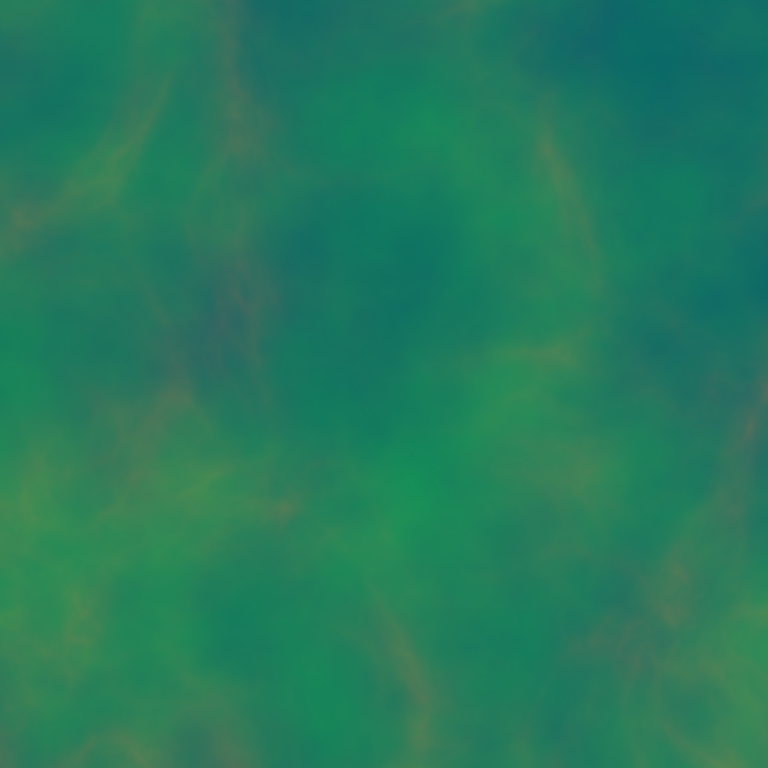
Reproduce this texture procedurally as a Shadertoy shader.

```glsl
// Soft green and teal nebula haze crossed by faint warm filaments.

#define CLOUD_SCALE   2.8    // cloud cells across the canvas
#define FILAMENT_SCALE 2.6   // filament cells across the canvas
#define WARP          0.10   // bending of the filaments
#define FALLOFF       3.3    // how fast a filament fades sideways
#define CLOUD_GAIN    0.108  // contrast of the green clouds
#define ROUGHNESS     0.52   // strength of each finer octave
#define BASE_COLOR    vec3(0.05, 0.481, 0.373)
#define FILAMENT_TINT vec3(0.30, 0.00, -0.03)
#define CLOUD_TINT    vec3(0.10, 1.00, -0.32)
#define TILT_TINT     vec3(0.03, 0.03, -0.025)

const int OCTAVES = 6;
const mat2 TURN = mat2(0.8, 0.6, -0.6, 0.8);

// Unit gradient at a lattice point, from a hash without sine
vec2 latticeGradient(vec2 cell) {
    vec3 p = fract(cell.xyx * vec3(0.1031, 0.1030, 0.0973));
    p += dot(p, p.yzx + 33.33);
    vec2 h = fract((p.xx + p.yz) * p.zy) - 0.5;
    return h / max(length(h), 0.001);
}

float gradientNoise(vec2 p) {
    vec2 cell = floor(p), f = p - cell;
    vec2 fade = f * f * f * (f * (f * 6.0 - 15.0) + 10.0);
    vec2 e = vec2(1.0, 0.0);
    float a = dot(latticeGradient(cell), f);
    float b = dot(latticeGradient(cell + e.xy), f - e.xy);
    float c = dot(latticeGradient(cell + e.yx), f - e.yx);
    float d = dot(latticeGradient(cell + e.xx), f - e.xx);
    return mix(mix(a, b, fade.x), mix(c, d, fade.x), fade.y);
}

// x: smooth fractal sum, y: creased sum that is low along filaments
vec2 fractalSums(vec2 p) {
    vec2 sums = vec2(0.0);
    float amplitude = 1.0;
    for (int i = 0; i < OCTAVES; i++) {
        float n = gradientNoise(p);
        sums += amplitude * vec2(n, abs(n));
        p = TURN * p * 2.03 + 17.3;
        amplitude *= ROUGHNESS;
    }
    return sums;
}

void mainImage(out vec4 fragColor, in vec2 fragCoord) {
    vec2 uv = fragCoord / iResolution.y;

    // Green clouds over teal
    float cloud = fractalSums(uv * CLOUD_SCALE + 41.7).x;

    // Warm filaments along the zero lines of bent noise
    vec2 bend = vec2(gradientNoise(uv * 3.0 + 5.2), gradientNoise(uv * 3.0 + 71.4));
    float crease = fractalSums((uv + WARP * bend) * FILAMENT_SCALE + 93.1).y;
    float filament = exp(-FALLOFF * crease);

    // Greener and warmer to the lower left, bluer to the upper right
    float tilt = 1.0 - fragCoord.x / iResolution.x - fragCoord.y / iResolution.y;

    vec3 color = BASE_COLOR
               + CLOUD_TINT * CLOUD_GAIN * cloud
               + FILAMENT_TINT * filament
               + TILT_TINT * tilt;
    fragColor = vec4(clamp(color, 0.0, 1.0), 1.0);
}
```
